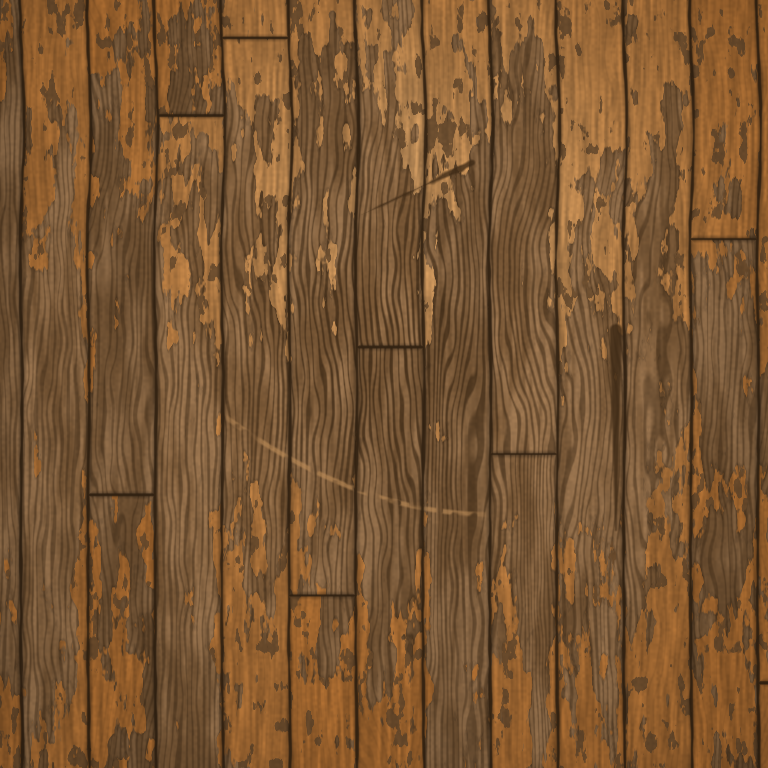
This texture is drawn by a Shadertoy shader. Its source:

```glsl
// Worn strip floor: narrow upright boards with dark seams and a few butt joints.
// Orange varnish survives at the top and bottom; stretched noise wears it away
// in the middle, baring grey-brown wood with contour-line grain and scratches.

#define PLANK_WIDTH 0.0872
#define FIRST_SEAM 0.0286
#define SEAM_HALF 0.0017
#define JOINT_SPAN 2.3
#define WEAR_CENTRE 0.46
#define WEAR_HALF 0.36
#define GRAIN_LINES 11.0
#define VARNISH vec3(0.61, 0.385, 0.175)
#define VARNISH_PALE vec3(0.70, 0.52, 0.325)
#define BARE vec3(0.43, 0.31, 0.19)
#define BARE_PALE vec3(0.55, 0.415, 0.28)
#define DARK vec3(0.23, 0.155, 0.08)

float hash(vec2 p) {
    vec3 q = fract(p.xyx * 0.1031);
    q += dot(q, q.yzx + 33.33);
    return fract((q.x + q.y) * q.z);
}

float noise(vec2 p) {
    vec2 i = floor(p), f = fract(p);
    f = f * f * (3.0 - 2.0 * f);
    return mix(mix(hash(i), hash(i + vec2(1, 0)), f.x),
               mix(hash(i + vec2(0, 1)), hash(i + vec2(1, 1)), f.x), f.y);
}

float fbm(vec2 p) {
    float sum = 0.0, amp = 0.533;
    for (int i = 0; i < 4; i++) {
        sum += amp * noise(p);
        p = p * 2.03 + 17.7;
        amp *= 0.5;
    }
    return sum;
}

// Distance to a segment that tapers from a point at a to full width at b
float gouge(vec2 p, vec2 a, vec2 b, float width) {
    vec2 d = b - a;
    float t = clamp(dot(p - a, d) / dot(d, d), 0.0, 1.0);
    return length(p - a - d * t) - width * t;
}

void mainImage(out vec4 fragColor, in vec2 fragCoord) {
    vec2 uv = fragCoord / iResolution.xy;
    float px = 1.0 / iResolution.y;

    // Board layout: slightly wandering seams, one possible joint per column
    float column = (uv.x - FIRST_SEAM) / PLANK_WIDTH + 0.07 * (noise(vec2(3.0, uv.y * 6.0)) - 0.5);
    float id = floor(column), u = column - id;
    float jointY = hash(vec2(id + 20.0, 4.0)) * JOINT_SPAN;
    float board = id + 20.0 + 37.0 * step(jointY, uv.y);
    vec2 seed = 90.0 * vec2(hash(vec2(board, 1.0)), hash(vec2(board, 2.0)));
    float tone = hash(vec2(board, 3.0));

    // Varnish wear: a middle band, ragged along the fibres, less at board edges
    float centre = WEAR_CENTRE + 0.16 * (hash(vec2(id, 51.0)) - 0.5);
    float reach = WEAR_HALF + 0.22 * (hash(vec2(id, 61.0)) - 0.5);
    float patches = fbm(vec2(u * 2.2, uv.y * 8.0) + seed) - 0.5;
    float flakes = fbm(vec2(u * 8.0, uv.y * 32.0) + seed) - 0.5;
    float side = mix(u, 1.0 - u, step(0.6, tone));
    float wear = reach - abs(uv.y - centre) + 0.85 * patches + 0.6 * flakes
               - 0.22 * (1.0 - smoothstep(0.0, 0.3, side));
    float bare = smoothstep(-0.025, 0.025, wear);

    // Fine fibres and speckle shared by both surfaces
    float fibre = noise(vec2(uv.x * 230.0, uv.y * 22.0) + seed);
    float speckle = noise(uv * 250.0);

    // Grain: contours of a warped field, straight on some boards, arched on others
    float arch = mix(1.5, 9.0, pow(hash(vec2(board, 7.0)), 2.0));
    float g = GRAIN_LINES * u + arch * noise(vec2(u * 1.5, uv.y * 5.0) + seed)
            + 1.1 * noise(vec2(u * 6.0, uv.y * 22.0) + seed);
    float soft = clamp(fwidth(g), 0.08, 0.35);
    float broken = noise(vec2(u * 9.0, uv.y * 15.0) + seed.yx);
    float lineHalf = mix(0.06, 0.27, broken);
    float line = 1.0 - smoothstep(lineHalf - soft, lineHalf + soft, abs(fract(g) - 0.5));
    vec2 fromStain = (uv - vec2(0.50, 0.54)) / vec2(0.20, 0.24);
    float stain = exp(-dot(fromStain, fromStain));

    // Bare wood
    float cloud = fbm(vec2(u * 3.0, uv.y * 9.0) + seed.yx);
    vec3 wood = mix(BARE, BARE_PALE, smoothstep(0.25, 0.8, cloud + 0.3 * (fibre - 0.5)));
    wood *= 0.94 + 0.12 * tone;
    wood = mix(wood, DARK, line * (0.42 + 0.38 * stain));

    // Varnish: paler above the middle, dotted with short dark flecks
    vec2 fromGlow = (uv - vec2(0.56, 0.68)) / vec2(0.32, 0.36);
    float glow = exp(-dot(fromGlow, fromGlow));
    vec3 varnish = mix(VARNISH, VARNISH_PALE, clamp(glow + 0.25 * (tone - 0.5), 0.0, 1.0));
    varnish *= 0.90 + 0.20 * fibre;
    varnish = mix(varnish, varnish * 0.83, 0.4 * line);
    float fleck = fbm(vec2(u * 7.0, uv.y * 38.0) + seed.yx + 9.0);
    varnish = mix(varnish, BARE * 0.85, 0.85 * smoothstep(0.64, 0.69, fleck));

    vec3 col = mix(varnish, wood, bare);
    float rim = bare * (1.0 - smoothstep(0.0, 0.09, wear));
    col *= 1.0 - 0.14 * rim;
    col *= 0.92 + 0.09 * speckle + 0.08 * fibre;

    // Scratches: a pale scuffed arc, a dark gouge and a dark slot beside a seam
    float dx = uv.x - 0.64;
    float arcDist = abs(uv.y - 0.33 - 1.06 * dx * dx) / sqrt(1.0 + 4.5 * dx * dx);
    float arcSpan = smoothstep(0.27, 0.32, uv.x) * (1.0 - smoothstep(0.60, 0.65, uv.x));
    float scuff = (1.0 - smoothstep(0.001, 0.005, arcDist)) * arcSpan;
    col = mix(col, VARNISH_PALE, 0.65 * scuff * smoothstep(0.2, 0.6, noise(uv * 110.0)));
    float cut = gouge(uv, vec2(0.47, 0.72), vec2(0.615, 0.788), 0.005);
    float slot = gouge(uv, vec2(0.802, 0.31), vec2(0.802, 0.57), 0.007);
    float cutDist = min(cut + 0.004 * noise(uv * 90.0), slot);
    col = mix(col, DARK, 0.8 * (1.0 - smoothstep(-px, 0.002 + px, cutDist)));

    // Seams and joints with ragged width and a soft grimy border
    float seamDist = min(min(u, 1.0 - u) * PLANK_WIDTH, abs(uv.y - jointY));
    float ragged = SEAM_HALF * (0.5 + noise(vec2(id * 7.0, uv.y * 45.0)));
    col *= 1.0 - 0.28 * (1.0 - smoothstep(0.0, 0.007, seamDist));
    col = mix(col, DARK * 0.8, 0.9 * (1.0 - smoothstep(ragged - px, ragged + px, seamDist)));

    // Gentle darkening towards the corners
    vec2 fromMiddle = uv - vec2(0.52, 0.55);
    col *= 1.06 - 0.36 * dot(fromMiddle, fromMiddle);
    fragColor = vec4(clamp(col, 0.0, 1.0), 1.0);
}
```
